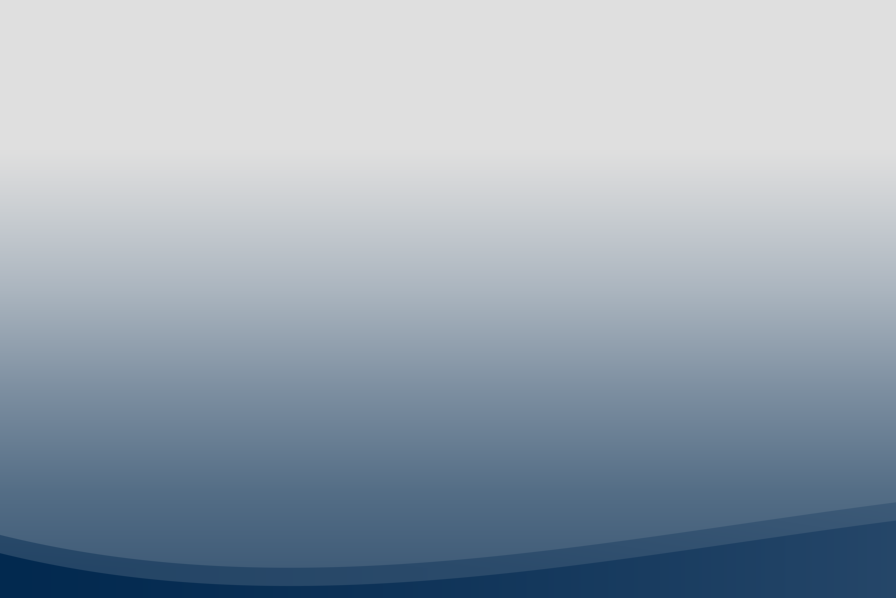
Write a Shadertoy shader that draws this background.

```glsl
// A pale grey sky fading down to slate blue above a sweeping navy wave.
// The sky is a chain of linear blends; the wave is a cubic curve drawn
// twice, first as a translucent rim and then as a solid body.

const vec3 PALE_GREY  = vec3(0.873, 0.873, 0.873);
const vec3 SILVER     = vec3(0.670, 0.710, 0.748);
const vec3 STEEL      = vec3(0.490, 0.560, 0.630);
const vec3 SLATE      = vec3(0.330, 0.430, 0.525);
const vec3 DEEP_SLATE = vec3(0.250, 0.360, 0.470);
const vec3 NAVY       = vec3(0.008, 0.160, 0.310);
const vec3 SOFT_NAVY  = vec3(0.145, 0.275, 0.410);

const float RIM_WIDTH   = 0.0305;
const float RIM_OPACITY = 0.46;

// Position of v between two stops, clamped to 0..1.
float ramp(float start, float end, float v) {
    return clamp((v - start) / (end - start), 0.0, 1.0);
}

// Sky colour by depth below the top edge.
vec3 skyColor(float depth) {
    vec3 color = mix(PALE_GREY, SILVER, pow(ramp(0.25, 0.485, depth), 1.1));
    color = mix(color, STEEL, ramp(0.485, 0.65, depth));
    color = mix(color, SLATE, ramp(0.65, 0.82, depth));
    return mix(color, DEEP_SLATE, ramp(0.82, 0.95, depth));
}

// Height of the wave crest across the canvas.
float crestHeight(float x) {
    return 0.1055 + x * (-0.3697 + x * (0.7106 - 0.2864 * x));
}

// Smooth coverage of the area below a height.
float coverBelow(float height, float y, float softness) {
    return 1.0 - smoothstep(-softness, softness, y - height);
}

void mainImage(out vec4 fragColor, in vec2 fragCoord) {
    vec2 uv = fragCoord / iResolution.xy;
    float softness = 0.8 / iResolution.y;

    vec3 color = skyColor(1.0 - uv.y);

    // Wave: navy on the left, lighter towards the right.
    vec3 waveColor = mix(NAVY, SOFT_NAVY, pow(uv.x, 1.3));
    float crest = crestHeight(uv.x);
    color = mix(color, waveColor, RIM_OPACITY * coverBelow(crest, uv.y, softness));
    color = mix(color, waveColor, coverBelow(crest - RIM_WIDTH, uv.y, softness));

    fragColor = vec4(color, 1.0);
}
```
